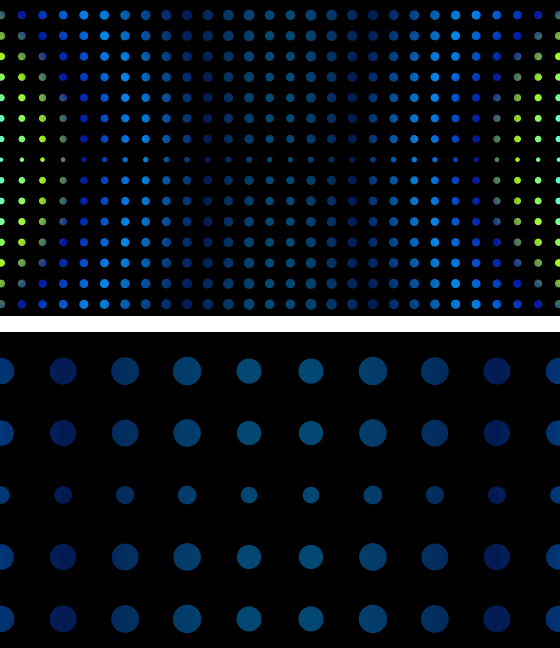
Top, the full canvas; bottom, a detail of the centre.
Reproduce this pattern procedurally as a Shadertoy shader.

```glsl
// A mirrored grid of glowing dots on black, 28 columns by 15 rows.
// Dots shrink toward the sides and the middle row; their colour follows
// a ramp over curved bands that bow outward above and below the centre.

// Colour ramp: each stop holds rgb and its distance from the axis.
vec3 bandColor(float t) {
    const vec4 stops[11] = vec4[11](
        vec4(0.01, 0.28, 0.45, 0.05),
        vec4(0.01, 0.18, 0.37, 0.16),
        vec4(0.01, 0.10, 0.32, 0.225),
        vec4(0.01, 0.22, 0.47, 0.295),
        vec4(0.01, 0.34, 0.64, 0.36),
        vec4(0.02, 0.53, 0.91, 0.45),
        vec4(0.01, 0.25, 0.74, 0.556),
        vec4(0.01, 0.09, 0.63, 0.62),
        vec4(0.32, 0.50, 0.34, 0.685),
        vec4(0.65, 0.96, 0.12, 0.755),
        vec4(0.40, 1.00, 0.74, 0.86));
    vec3 color = stops[0].rgb;
    for (int i = 1; i < 11; i++) {
        float blend = clamp((t - stops[i - 1].w) / (stops[i].w - stops[i - 1].w), 0.0, 1.0);
        color = mix(color, stops[i].rgb, blend);
    }
    return color;
}

// Dot radius from the distance to the centre, counted in cells.
float dotRadius(vec2 cell) {
    float radius = 0.0146 + 0.00046 * cell.y - 0.00037 * cell.x;
    if (cell.y < 0.5) radius *= 0.70;  // thin middle row
    if (cell.x < 1.0) radius *= 0.86;  // two narrower inner columns
    return radius;
}

void mainImage(out vec4 fragColor, in vec2 fragCoord) {
    // Height units, centred on the middle row
    vec2 p = (fragCoord - 0.5 * iResolution.xy) / iResolution.y;
    p.y += 0.0053;

    // Columns straddle the vertical axis; rows sit on the horizontal one
    const float pitch = 0.06535;
    vec2 cell = vec2(floor(p.x / pitch) + 0.5, floor(p.y / pitch + 0.5));
    float dist = length(p - cell * pitch) - dotRadius(abs(cell));
    float pixel = 1.0 / iResolution.y;
    float mask = smoothstep(0.6 * pixel, -0.6 * pixel, dist);

    // Bands widen with distance from the middle row
    float band = abs(p.x) / (1.0 + 1.52 * p.y * p.y);
    fragColor = vec4(bandColor(band) * mask, 1.0);
}
```
